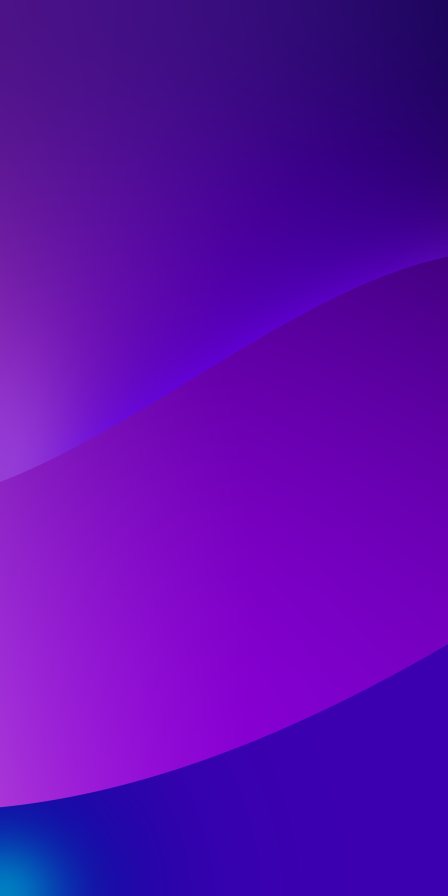
This background is drawn by a Shadertoy shader. Its source:

```glsl
// Three overlapping violet sheets split by two rising, curved edges.
// Each sheet is a smooth grid of colours stretched between its edges;
// soft glows light the upper rim, the left side and the lower left corner.

// Cubic polynomial with coefficients k, lowest power first
float cubic(float x, vec4 k) {
    return k.x + x * (k.y + x * (k.z + x * k.w));
}

// Parabola through three colours placed at 0, 0.5 and 1
vec3 blend3(vec3 a, vec3 b, vec3 c, float t) {
    return a * (1.0 - t) * (1.0 - 2.0 * t)
         + b * 4.0 * t * (1.0 - t)
         + c * t * (2.0 * t - 1.0);
}

// Elliptic soft spot: 1 at the centre, falling to 0
float softSpot(vec2 p, vec2 centre, vec2 radius) {
    vec2 q = (p - centre) / radius;
    return exp(-dot(q, q));
}

// Coverage above an edge, smoothed over one pixel
float above(float height, float pixel) {
    return smoothstep(-0.7 * pixel, 0.7 * pixel, height);
}

// Dark sheet at the top, with a bright rim along its lower edge
vec3 upperSheet(vec2 uv, float edge) {
    float height = uv.y - edge;
    float t = height / (1.0 - edge);
    vec3 topRow = blend3(vec3(0.30, 0.07, 0.53), vec3(0.22, 0.05, 0.49),
                         vec3(0.11, 0.02, 0.36), uv.x);
    vec3 lowRow = blend3(vec3(0.52, 0.14, 0.70), vec3(0.31, 0.00, 0.63),
                         vec3(0.15, 0.00, 0.41), uv.x);
    vec3 rimRow = blend3(vec3(0.44, 0.08, 0.84), vec3(0.38, 0.00, 0.83),
                         vec3(0.33, 0.02, 0.68), uv.x);
    vec3 colour = mix(lowRow, topRow, smoothstep(0.1, 1.0, t));
    colour = mix(colour, rimRow, exp(-max(height, 0.0) / 0.055));
    float bloom = softSpot(uv, vec2(0.0, 0.47), vec2(0.17, 0.13));
    return mix(colour, vec3(0.60, 0.25, 0.84), 0.9 * bloom);
}

// Vivid sheet in the middle, brightest at its lower left
vec3 middleSheet(vec2 uv, float lowEdge, float highEdge) {
    float t = clamp((uv.y - lowEdge) / (highEdge - lowEdge), 0.0, 1.0);
    vec3 lowRow = blend3(vec3(0.66, 0.21, 0.84), vec3(0.54, 0.01, 0.83),
                         vec3(0.46, 0.00, 0.75), uv.x);
    vec3 midRow = blend3(vec3(0.61, 0.17, 0.83), vec3(0.49, 0.01, 0.77),
                         vec3(0.38, 0.00, 0.66), uv.x);
    vec3 highRow = blend3(vec3(0.55, 0.14, 0.76), vec3(0.39, 0.00, 0.66),
                          vec3(0.26, 0.00, 0.50), uv.x);
    return blend3(lowRow, midRow, highRow, t);
}

// Indigo sheet at the bottom, with a cyan light in the corner
vec3 lowerSheet(vec2 uv) {
    vec3 indigo = vec3(0.235, 0.00, 0.69);
    vec3 navy = vec3(0.02, 0.05, 0.63);
    vec3 cyan = vec3(0.00, 0.50, 0.76);
    vec3 colour = mix(indigo, navy, softSpot(uv, vec2(0.0), vec2(0.35, 0.18)));
    return mix(colour, cyan, softSpot(uv, vec2(0.0), vec2(0.145, 0.065)));
}

void mainImage(out vec4 fragColor, in vec2 fragCoord) {
    vec2 uv = fragCoord / iResolution.xy;
    float pixel = 1.0 / iResolution.y;

    // Edges between the sheets
    float highEdge = cubic(uv.x, vec4(0.462, 0.193, 0.263, -0.2045));
    float lowEdge = cubic(uv.x, vec4(0.099, 0.050, 0.155, -0.023));

    // Stack the sheets from bottom to top
    vec3 colour = lowerSheet(uv);
    colour = mix(colour, middleSheet(uv, lowEdge, highEdge),
                 above(uv.y - lowEdge, pixel));
    colour = mix(colour, upperSheet(uv, highEdge),
                 above(uv.y - highEdge, pixel));

    fragColor = vec4(clamp(colour, 0.0, 1.0), 1.0);
}
```
